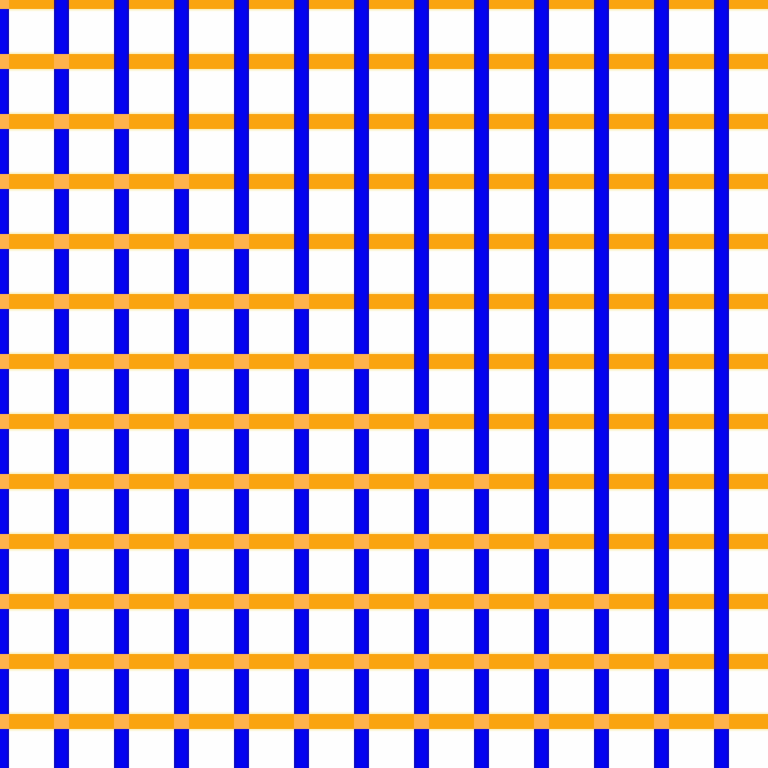
Reproduce this pattern procedurally as a WebGL 1 fragment shader.

```glsl
precision highp float;

uniform vec2 u_resolution;

const float REPEATS = 12.8;      // line spacings across the canvas
const float LINE_OFFSET = 0.025; // first line centre, in spacings
const float HALF_WIDTH = 0.125;  // half the line width, in spacings

const vec3 PAPER = vec3(0.995);
const vec3 CREAM = vec3(0.98, 0.95, 0.76);
const vec3 ORANGE = vec3(0.98, 0.645, 0.06);
const vec3 PALE_ORANGE = vec3(1.0, 0.70, 0.30);
const vec3 BLUE = vec3(0.01, 0.01, 0.94);
const vec3 DEEP_BLUE = vec3(0.04, 0.03, 0.72);
const vec3 PURPLE = vec3(0.15, 0.03, 0.52);

// Coverage of a band around a line centre, with a smoothed edge
float band(float distanceToLine, float halfWidth, float blur) {
  return 1.0 - smoothstep(halfWidth - blur, halfWidth + blur, distanceToLine);
}

// Horizontal strand, paler where it passes over a vertical one
vec3 orangeStrand(float crossing) {
  return mix(ORANGE, PALE_ORANGE, crossing);
}

// Vertical strand with darker sides, purple where it covers orange
vec3 blueStrand(float distanceToLine, float crossing) {
  float side = smoothstep(0.07, HALF_WIDTH, distanceToLine);
  return mix(BLUE, mix(DEEP_BLUE, PURPLE, crossing), side);
}

void main() {
  vec2 uv = gl_FragCoord.xy / u_resolution;
  vec2 p = vec2(uv.x, 1.0 - uv.y) * REPEATS - LINE_OFFSET;
  vec2 line = floor(p + 0.5); // column and row, counted from the top left
  vec2 dist = abs(p - line);
  float blur = max(0.012, 0.7 * REPEATS / min(u_resolution.x, u_resolution.y));

  float vertical = band(dist.x, HALF_WIDTH, blur);
  float horizontal = band(dist.y, HALF_WIDTH, blur);

  // Paper with a faint warm fringe beside the horizontal lines
  float fringe = band(dist.y, HALF_WIDTH + 0.03, 0.02);
  vec3 color = mix(PAPER, CREAM, 0.8 * fringe);

  // Blue lies on top above the diagonal, orange on and below it
  vec3 orange = orangeStrand(vertical);
  vec3 blue = blueStrand(dist.x, horizontal);
  if (line.x > line.y + 0.5) {
    color = mix(color, orange, horizontal);
    color = mix(color, blue, vertical);
  } else {
    color = mix(color, blue, vertical);
    color = mix(color, orange, horizontal);
  }

  gl_FragColor = vec4(color, 1.0);
}
```
